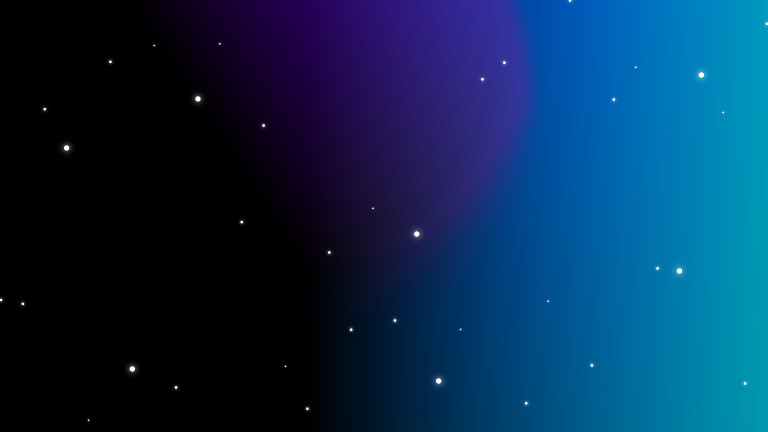
Write a Shadertoy shader that draws this background.

```glsl
// A night sky that runs from black through violet and blue to teal, with stars.
// A teal ramp lies below a soft-edged violet disc; one loop adds 36 stars in
// even columns, their heights spread by a quadratic sequence wrapped with fract.

const float ASPECT = 16.0 / 9.0;
const int STAR_COUNT = 36;
const int SET_SIZE = 12;

// Fast start, gentle finish
float easeOut(float t, float power) {
    return 1.0 - pow(1.0 - clamp(t, 0.0, 1.0), power);
}

// Black to teal from left to right, bluer towards the top
vec3 tealRamp(vec2 uv) {
    float t = clamp((uv.x - 0.40) / 0.60, 0.0, 1.0);
    float lift = 0.2 * uv.y * smoothstep(0.0, 0.5, t)
               * (1.0 - 0.6 * smoothstep(0.5, 1.0, t));
    return vec3(0.0, 0.6 * t, 0.67 * easeOut(t, 1.8) + lift);
}

// Violet that brightens away from a slanted dark border
vec3 violetRamp(vec2 uv, vec3 base) {
    float border = 0.17 + 0.366 * (1.0 - uv.y);
    float t = (uv.x - border) / 0.48;
    float blue = 0.62 * easeOut(t, 1.25);
    return vec3(0.2 * easeOut(t, 2.0), 0.75 * base.g, max(base.b, blue));
}

// Disc whose rim is tight at the top and wide at the bottom
float discMask(vec2 p, vec2 center, float radius) {
    float below = clamp((center.y - p.y) / 0.58, 0.0, 1.0);
    float softness = mix(0.05, 0.30, below);
    float d = length(p - center);
    return 1.0 - smoothstep(radius - softness, radius + 0.015, d);
}

// Even columns; each set of stars has its own wrapped height sequence
vec2 starPosition(int index) {
    int set = index / SET_SIZE;
    float m = float(index % SET_SIZE);
    vec3 offsets = vec3(0.6944, 0.2906, 0.9335);
    vec3 slopes = vec3(0.7388, 0.2874, 0.4935);
    float drop = fract(offsets[set] + slopes[set] * m + 0.27019 * m * m);
    float x = mix(0.0013, 0.9987, float(index) / float(STAR_COUNT - 1));
    return vec2(x, 1.0 - drop);
}

// Large, medium and small stars alternate within each set
float starRadius(int index) {
    int m = index % SET_SIZE;
    bool firstSet = index < SET_SIZE;
    bool large = firstSet ? (m % 3 == 0 && m > 0) : (m == 7 || m == 8);
    bool small = firstSet ? (m % 3 == 1 && m > 1) : (m % 4 == 1);
    return large ? 0.0064 : (small ? 0.0018 : 0.0032);
}

// White core with a faint halo
vec3 addStar(vec3 color, float d, float radius, float pixel) {
    float core = clamp(0.5 + (radius - d) / pixel, 0.0, 1.0);
    float halo = 0.3 * exp(-pow(d / (1.8 * radius), 2.0));
    return mix(color, vec3(1.0), max(core, halo));
}

void mainImage(out vec4 fragColor, in vec2 fragCoord) {
    vec2 uv = fragCoord / iResolution.xy;
    vec2 scale = vec2(ASPECT, 1.0);
    vec2 p = uv * scale;
    float pixel = 1.0 / iResolution.y;

    // Sky
    vec3 color = tealRamp(uv);
    float disc = discMask(p, vec2(0.625, 0.77), 0.625);
    color = mix(color, violetRamp(uv, color), disc);

    // Stars
    for (int i = 0; i < STAR_COUNT; i++) {
        float d = length(p - starPosition(i) * scale);
        color = addStar(color, d, starRadius(i), pixel);
    }
    fragColor = vec4(color, 1.0);
}
```
